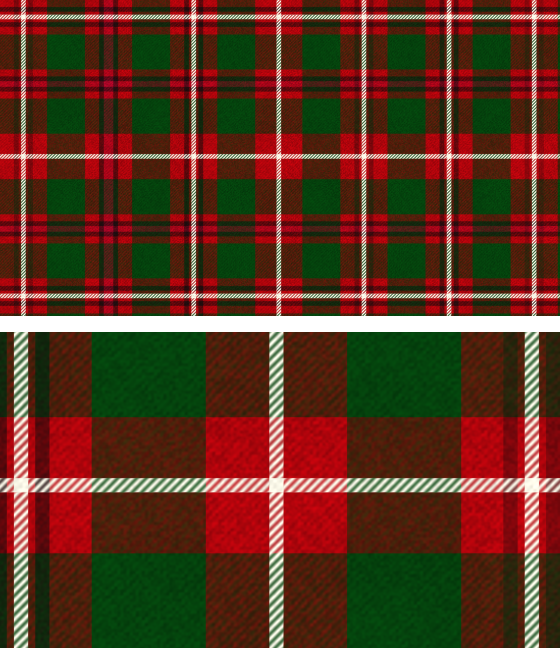
Top, the full canvas; bottom, a detail of the centre.
A Shadertoy shader for this pattern:

```glsl
// Woven tartan: red and green bands, dark guard lines, white twill lines.
#define RED vec3(0.69, 0.015, 0.045)
#define GREEN vec3(0.015, 0.26, 0.05)
#define DARK vec3(0.06, 0.055, 0.055)
#define CRIMSON vec3(0.66, 0.02, 0.15)
#define WHITE vec3(0.98, 0.97, 0.91)
#define COLUMN_PITCH 0.2694
#define FIRST_COLUMN 0.0741
#define MIDDLE_ROW 0.505
#define LINE_HALF 0.0076
#define GUARD_HALF 0.0075
#define TWILL_COUNT 100.0
#define GRAIN 0.24

float hash(vec2 p) {
    return fract(sin(dot(p, vec2(12.9898, 78.233))) * 43758.5453);
}

float noise(vec2 p) {
    vec2 i = floor(p), f = fract(p);
    f = f * f * (3.0 - 2.0 * f);
    return mix(mix(hash(i), hash(i + vec2(1, 0)), f.x),
               mix(hash(i + vec2(0, 1)), hash(i + vec2(1, 1)), f.x), f.y);
}

// Smooth coverage of a stripe centred on zero
float stripe(float d, float halfWidth) {
    float edge = 0.75 / iResolution.y;
    return smoothstep(edge, -edge, abs(d) - halfWidth);
}

// Yarn colour across one red band; alpha marks the white line
vec4 bandYarn(float d, float halfWidth, float guardAt, float guard, float white) {
    vec3 c = mix(GREEN, RED, stripe(d, halfWidth));
    c = mix(c, CRIMSON, (1.0 - white) * stripe(d, guardAt));
    c = mix(c, DARK, guard * stripe(abs(d) - guardAt, GUARD_HALF));
    float line = white * stripe(d, LINE_HALF);
    return vec4(mix(c, WHITE, line), line);
}

// Vertical bands: even pitch, guard strength varies
vec4 warpYarn(float x) {
    float guards[7] = float[7](0.5, 0.9, 0.9, 0.0, 0.55, 0.8, 0.4);
    float s = (x - FIRST_COLUMN) / COLUMN_PITCH;
    int i = clamp(int(floor(s + 0.5)), 0, 6);
    float d = (s - float(i)) * COLUMN_PITCH;
    return bandYarn(d, 0.0745, 0.0225, guards[i], i == 1 ? 0.0 : 1.0);
}

// Horizontal bands: mirrored about the middle row
vec4 weftYarn(float y) {
    vec3 centres = vec3(0.0, 0.2292, 0.4414);
    vec3 halves = vec3(0.0718, 0.046, 0.0555);
    float m = abs(y - MIDDLE_ROW);
    int i = m < 0.1275 ? 0 : (m < 0.331 ? 1 : 2);
    return bandYarn(m - centres[i], halves[i], i == 1 ? 0.0165 : 0.024,
                    i == 0 ? 0.0 : 0.88, i == 1 ? 0.0 : 1.0);
}

void mainImage(out vec4 fragColor, in vec2 fragCoord) {
    vec2 p = fragCoord / iResolution.y;
    vec4 warp = warpYarn(p.x);
    vec4 weft = weftYarn(p.y);

    // Diagonal twill decides which yarn lies on top
    float twill = sin(6.28318 * TWILL_COUNT * (p.x - p.y));
    float line = max(warp.a, weft.a);
    float rough = noise(p * 260.0) - 0.5;
    float share = 0.5 + 0.13 * (warp.a - weft.a)
                + mix(0.07, 0.36, line) * twill + 0.2 * rough * (1.0 - line);
    vec3 c = mix(weft.rgb, warp.rgb, clamp(share, 0.0, 1.0));

    // Shade between unlike yarns, then fibre grain and soft wear
    c *= 1.0 - 0.2 * abs(warp.r - weft.r) * (1.0 - line);
    float grain = noise(p * 310.0 + 17.0) - 0.5;
    float wear = noise(p * 14.0) - 0.5;
    c *= 1.0 + (GRAIN * grain + 0.04 * twill + 0.07 * wear) * (1.0 - 0.6 * line);
    fragColor = vec4(clamp(c, 0.0, 1.0), 1.0);
}
```
